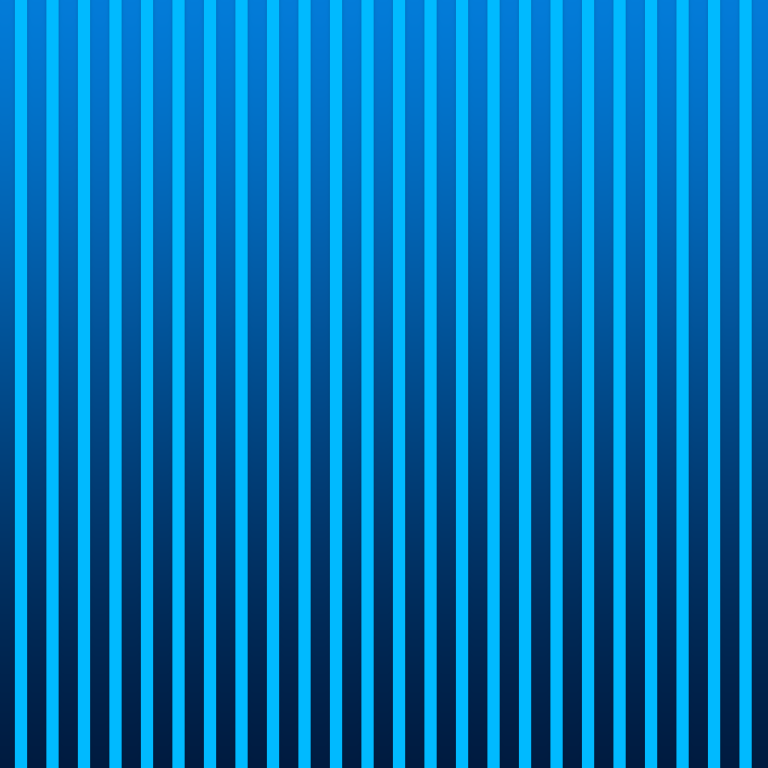
This pattern is drawn by a WebGL 1 fragment shader. Its source:

```glsl
precision highp float;
// Bright vertical stripes with thin shaded rims over a vertical blue gradient.

#define STRIPE_PERIOD 0.04102
#define FIRST_CENTER 0.02734
#define STRIPE_WIDTH 0.0160
#define STRIPE_COLOR vec3(0.0, 0.73, 1.0)
#define TOP_COLOR vec3(0.01, 0.485, 0.85)
#define BOTTOM_COLOR vec3(0.0, 0.105, 0.25)
#define GRADIENT_EASE 0.4
#define RIM_SHADE 0.12
#define RIM_REACH 0.0014

uniform vec2 u_resolution;

// Signed distance to the nearest stripe edge, negative inside the stripe.
float stripeDistance(float x) {
    float cell = fract((x - FIRST_CENTER) / STRIPE_PERIOD + 0.5) - 0.5;
    return abs(cell) * STRIPE_PERIOD - 0.5 * STRIPE_WIDTH;
}

// Vertical gradient, partly eased at both ends.
vec3 backgroundColor(float y) {
    float t = mix(y, smoothstep(0.0, 1.0, y), GRADIENT_EASE);
    return mix(BOTTOM_COLOR, TOP_COLOR, t);
}

void main() {
    vec2 uv = gl_FragCoord.xy / u_resolution;
    float pixel = 1.0 / u_resolution.x;
    float dist = stripeDistance(uv.x);

    // Gaps darken slightly next to each stripe.
    float rim = RIM_SHADE * exp(-max(dist, 0.0) / RIM_REACH);
    vec3 gap = backgroundColor(uv.y) * (1.0 - rim);

    // Antialiased stripe coverage.
    float coverage = clamp(0.5 - dist / pixel, 0.0, 1.0);
    gl_FragColor = vec4(mix(gap, STRIPE_COLOR, coverage), 1.0);
}
```
